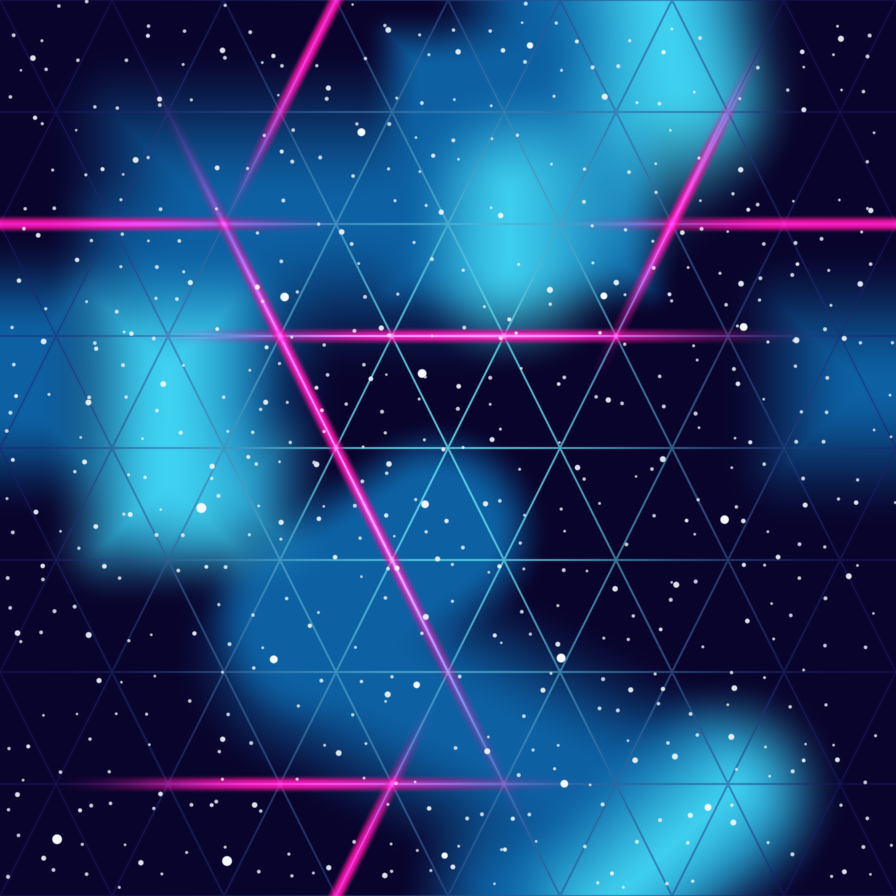
Give the GLSL for this background, as a Shadertoy shader.

```glsl
// Starry night sky with blue and cyan clouds, a triangular grid and pink light beams.

const float CELLS = 8.0; // grid rows over the canvas height
const vec3 NIGHT = vec3(0.035, 0.015, 0.17);
const vec3 BLUE  = vec3(0.05, 0.38, 0.64);
const vec3 CYAN  = vec3(0.26, 0.85, 0.96);
const vec3 INDIGO = vec3(0.12, 0.11, 0.43);
const vec3 LINE  = vec3(0.38, 0.86, 0.92);
const vec3 PINK  = vec3(0.93, 0.08, 0.61);

float hash(vec2 p) {
    return fract(sin(dot(p, vec2(127.1, 311.7))) * 43758.5453);
}

float softBox(vec2 p, vec2 center, vec2 halfSize, float blur) {
    vec2 q = abs(p - center) - halfSize;
    float d = length(max(q, 0.0)) + min(max(q.x, q.y), 0.0);
    return 1.0 - smoothstep(-blur, blur, d);
}

float softCapsule(vec2 p, vec2 a, vec2 b, float radius, float blur) {
    vec2 ab = b - a;
    float t = clamp(dot(p - a, ab) / dot(ab, ab), 0.0, 1.0);
    return 1.0 - smoothstep(-blur, blur, length(p - a - ab * t) - radius);
}

// Union of two soft masks
float join(float a, float b) {
    return 1.0 - (1.0 - a) * (1.0 - b);
}

float blueClouds(vec2 p) {
    float m = softBox(p, vec2(-0.1, 4.65), vec2(0.9, 0.8), 0.5);
    m = join(m, softBox(p, vec2(2.65, 6.1), vec2(1.55, 0.8), 0.75));
    m = join(m, softBox(p, vec2(1.75, 4.6), vec2(0.75, 1.4), 0.6));
    m = join(m, softBox(p, vec2(4.65, 6.55), vec2(1.15, 1.12), 0.28));
    m = join(m, softBox(p, vec2(5.4, 7.9), vec2(1.1, 0.9), 0.5));
    m = join(m, softBox(p, vec2(7.9, 4.55), vec2(0.85, 0.65), 0.65));
    m = join(m, softCapsule(p, vec2(2.8, 2.5), vec2(3.9, 3.25), 0.75, 0.28));
    m = join(m, softCapsule(p, vec2(2.85, 2.2), vec2(5.6, 0.8), 0.75, 0.6));
    return join(m, softCapsule(p, vec2(4.7, 0.0), vec2(6.3, 0.8), 0.7, 0.5));
}

float cyanClouds(vec2 p) {
    float m = softBox(p, vec2(1.5, 4.2), vec2(0.55, 1.05), 0.6);
    m = join(m, 0.5 * softBox(p, vec2(2.0, 3.6), vec2(0.5, 0.4), 0.5));
    m = join(m, softCapsule(p, vec2(4.55, 6.3), vec2(4.55, 5.6), 0.4, 0.6));
    m = join(m, 0.4 * softCapsule(p, vec2(4.7, 5.8), vec2(6.0, 7.0), 0.65, 0.5));
    m = join(m, softCapsule(p, vec2(5.85, 8.3), vec2(6.05, 7.2), 0.55, 0.65));
    return join(m, softCapsule(p, vec2(5.4, -0.1), vec2(6.55, 0.95), 0.45, 0.6));
}

// Distance to the nearest whole number
float nearestLine(float v) {
    return abs(fract(v + 0.5) - 0.5);
}

float gridDistance(vec2 p) {
    float rising = nearestLine(p.x - 0.5 * p.y);
    float falling = nearestLine(p.x + 0.5 * p.y);
    return min(nearestLine(p.y), min(rising, falling) / sqrt(1.25));
}

float stars(vec2 p, float scale, float radius, float amount, float px) {
    vec2 id = floor(p * scale);
    vec2 seed = id + scale * 7.3;
    vec2 place = 0.2 + 0.6 * vec2(hash(seed), hash(seed + 19.7));
    float size = radius * mix(0.6, 1.0, hash(seed + 41.3));
    float d = length(p - (id + place) / scale) - size;
    return step(hash(seed + 73.1), amount) * (1.0 - smoothstep(-px, px, d));
}

// Paint a beam from a to b; fades are shares of its length
vec3 paintBeam(vec3 color, vec2 p, vec2 a, vec2 b, float fadeA, float fadeB) {
    vec2 dir = normalize(b - a);
    float t = dot(p - a, dir) / length(b - a);
    float d = abs(dot(p - a, vec2(-dir.y, dir.x)));
    float power = smoothstep(0.0, fadeA, t) * smoothstep(0.0, fadeB, 1.0 - t);
    float glow = power * (1.0 - smoothstep(0.015, 0.085, d));
    float core = power * (1.0 - smoothstep(0.0, 0.04, d));
    return mix(color, PINK, glow * 0.95) + color * core * 0.75;
}

void mainImage(out vec4 fragColor, in vec2 fragCoord) {
    vec2 p = fragCoord / iResolution.y * CELLS;
    float px = CELLS / iResolution.y;

    // Sky and clouds
    vec3 color = mix(NIGHT, BLUE, blueClouds(p));
    color = mix(color, CYAN, 0.95 * cyanClouds(p));

    // Grid, brightest near the middle
    float middle = 1.0 - smoothstep(0.3, 4.1, length((p - 4.0) * vec2(1.0, 0.7)));
    float line = 1.0 - smoothstep(0.0, 0.008 + px, gridDistance(p));
    color = mix(color, mix(INDIGO, LINE, middle), line * mix(0.45, 0.9, middle));

    // Horizontal beams
    color = paintBeam(color, p, vec2(-3.0, 6.0), vec2(3.2, 6.0), 0.1, 0.35);
    color = paintBeam(color, p, vec2(4.9, 6.0), vec2(11.0, 6.0), 0.35, 0.1);
    color = paintBeam(color, p, vec2(1.1, 5.0), vec2(7.4, 5.0), 0.45, 0.45);
    color = paintBeam(color, p, vec2(0.4, 1.0), vec2(5.4, 1.0), 0.4, 0.55);

    // Slanted beams
    color = paintBeam(color, p, vec2(1.95, 5.9), vec2(4.0, 10.0), 0.4, 0.1);
    color = paintBeam(color, p, vec2(1.3, 7.4), vec2(4.85, 0.3), 0.4, 0.5);
    color = paintBeam(color, p, vec2(5.25, 4.5), vec2(6.85, 7.7), 0.5, 0.5);
    color = paintBeam(color, p, vec2(2.0, -2.0), vec2(3.9, 1.8), 0.1, 0.4);

    // Stars in three sizes
    float shine = 0.8 * stars(p, 3.3, 0.018, 0.65, px);
    shine = max(shine, 0.9 * stars(p, 1.9, 0.027, 0.6, px));
    shine = max(shine, stars(p, 0.7, 0.045, 0.55, px));
    color = mix(color, vec3(0.96, 0.98, 1.0), shine);

    fragColor = vec4(clamp(color, 0.0, 1.0), 1.0);
}
```
